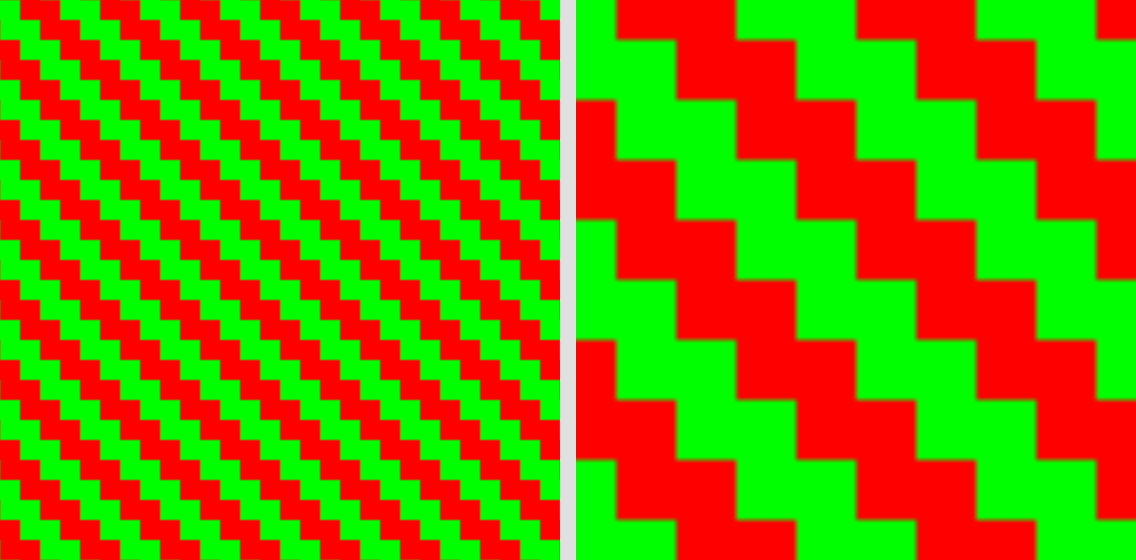
Left: the whole. Right: its middle third, enlarged.
Give the GLSL for this pattern, as a Shadertoy shader.

```glsl
// Diagonal staircase stripes in two colours on a square grid.
// Each row is a run of two-cell blocks, shifted one cell from the row below;
// cell values are blended across narrow soft borders, and the grid wraps.

#define REPEATS 7.0                    // stripe pairs across and down
#define BLOCK 2.0                      // cells per block of one colour
#define EDGE_SOFTNESS 0.10             // border blend width, in cells
#define STRIPE_A vec3(1.0, 0.0, 0.0)
#define STRIPE_B vec3(0.0, 1.0, 0.0)

// 0 for a cell of the first stripe, 1 for the second
float stripeAt(vec2 cell) {
    return step(BLOCK, mod(cell.x + cell.y, 2.0 * BLOCK));
}

void mainImage(out vec4 fragColor, in vec2 fragCoord) {
    // Grid whose nodes are the cell centres
    float cells = REPEATS * 2.0 * BLOCK;
    vec2 grid = fragCoord / iResolution.xy * cells - 0.5;
    vec2 cell = floor(grid);

    // Blend only near borders, never narrower than one pixel
    vec2 width = max(vec2(EDGE_SOFTNESS), cells / iResolution.xy);
    vec2 blend = clamp((grid - cell - 0.5) / width + 0.5, 0.0, 1.0);

    // Mix the four nearest cells
    float lower = mix(stripeAt(cell), stripeAt(cell + vec2(1.0, 0.0)), blend.x);
    float upper = mix(stripeAt(cell + vec2(0.0, 1.0)), stripeAt(cell + 1.0), blend.x);
    fragColor = vec4(mix(STRIPE_A, STRIPE_B, mix(lower, upper, blend.y)), 1.0);
}
```
